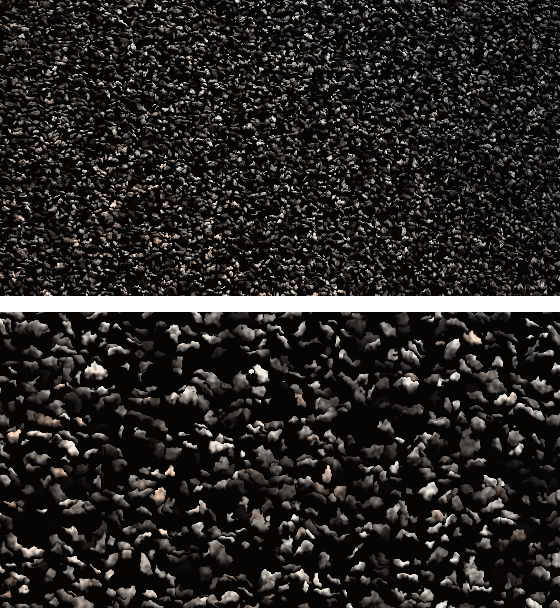
Top, the full canvas; bottom, a detail of the centre.
Write a Shadertoy shader that draws this texture.

```glsl
// Dark crumbly ground: small rough grains catching low light from above.

vec3 hash3(vec2 cell) {
    vec3 h = fract(cell.xyx * vec3(0.1031, 0.1030, 0.0973));
    h += dot(h, h.yxz + 33.33);
    return fract((h.xxy + h.yzz) * h.zyx);
}

float cornerSlope(vec2 cell, vec2 offset) {
    float angle = 6.2832 * hash3(cell + 57.0).x;
    return dot(vec2(cos(angle), sin(angle)), offset);
}

float gradientNoise(vec2 p) {
    vec2 i = floor(p), f = fract(p);
    vec2 u = f * f * f * (f * (f * 6.0 - 15.0) + 10.0);
    vec2 e = vec2(1.0, 0.0);
    float low = mix(cornerSlope(i, f), cornerSlope(i + e, f - e), u.x);
    float high = mix(cornerSlope(i + e.yx, f - e.yx), cornerSlope(i + 1.0, f - 1.0), u.x);
    return mix(low, high, u.y);
}

vec2 noiseShift(vec2 p) {
    return vec2(gradientNoise(p), gradientNoise(p + 17.3));
}

// Returns brightness in x and the warmth of the visible grain in y.
vec2 grains(vec2 p, float pixel) {
    // Wide shifts break up the rows, narrow ones make the outlines ragged.
    vec2 warped = p + 0.95 * noiseShift(p * 0.46 + 3.1)
                + 0.36 * noiseShift(p * 1.7) + 0.16 * noiseShift(p * 3.9);
    vec2 base = floor(warped);
    vec3 light = normalize(vec3(0.22, 0.85, 0.3));
    vec2 surface = vec2(0.0);

    // Rows run from back to front, so nearer grains hide the ones behind.
    for (int row = 1; row >= -1; row--) {
        for (int column = -1; column <= 1; column++) {
            vec2 cell = base + vec2(column, row);
            vec3 place = hash3(cell);
            vec3 kind = hash3(cell + 191.7);

            vec2 offset = warped - cell - 0.5 - 0.9 * (place.xy - 0.5);
            float angle = 0.3 + 2.6 * (place.z - 0.5);
            float radius = mix(0.3, 0.7, kind.x);
            vec2 along = vec2(cos(angle), sin(angle));
            vec2 local = vec2(dot(offset, along), dot(offset, vec2(-along.y, along.x)));
            float d = length(local * vec2(0.85, 1.25)) / radius;

            float dome = sqrt(max(1.0 - d * d, 0.0));
            vec2 side = offset / radius / max(d, 1.0);
            float lit = smoothstep(0.1, 1.0, dot(normalize(vec3(side, dome + 0.01)), light));
            float tone = (0.15 + 0.9 * pow(kind.y, 1.3)) * smoothstep(0.05, 0.2, kind.y);

            float soft = 0.5 * pixel / radius;
            float cover = 1.0 - smoothstep(1.0 - soft, 1.0 + soft, d);
            surface = mix(surface, vec2(lit * tone, kind.z), cover);
        }
    }
    return surface;
}

void mainImage(out vec4 fragColor, in vec2 fragCoord) {
    vec2 p = fragCoord / iResolution.y;
    float across = fragCoord.x / iResolution.x;

    // Grains grow finer toward the far upper right.
    vec2 ground = 54.0 * (p + 0.08 * p * p);
    vec2 surface = grains(ground, 62.0 / iResolution.y);

    // Pitted faces and uneven hollows break up the light.
    float pits = 1.0 + 0.9 * gradientNoise(ground * 2.9 + 5.1);
    float hollows = mix(0.22, 1.1, smoothstep(-0.4, 0.12, gradientNoise(ground * 0.36)));
    float swells = 1.0 + 0.4 * gradientNoise(ground * 0.13 + 9.0);
    float lamp = 1.12 - 0.42 * smoothstep(0.55, 1.0, across)
               - 0.2 * (1.0 - smoothstep(0.0, 0.25, across));
    float glow = max(surface.x * pits * hollows * swells * lamp, 0.0);
    float brightness = min(pow(glow, 0.68), 1.05);

    // Warm at the lower left, cooler at the upper right.
    float cool = smoothstep(0.2, 1.5, across + 0.7 * p.y);
    vec3 tint = mix(vec3(0.95, 0.86, 0.79), vec3(0.87, 0.88, 0.87), cool);
    tint *= mix(vec3(1.0), vec3(1.04, 0.94, 0.87), smoothstep(0.8, 1.0, surface.y));

    vec3 color = mix(vec3(0.025, 0.018, 0.017), tint, brightness);
    fragColor = vec4(color, 1.0);
}
```
